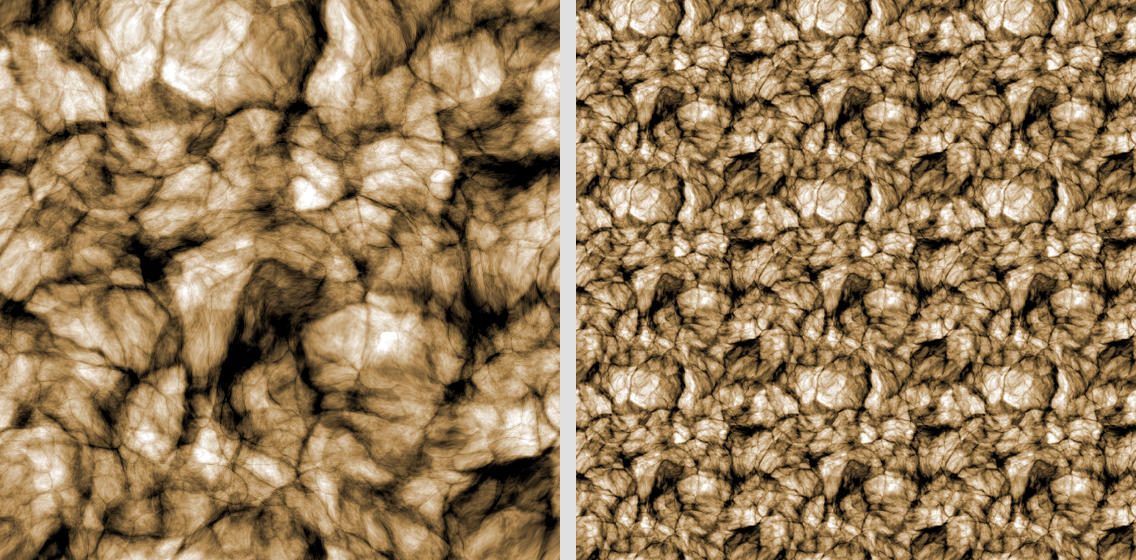
Left, the tile; right, the same tile 3 across and 3 down.
This texture is drawn by a WebGL 2 fragment shader. Its source:

```glsl
#version 300 es
precision highp float;

uniform vec2 u_resolution;
out vec4 fragColor;

const float TAU = 6.2831853;

vec2 hash2(vec2 p) {
    vec2 q = vec2(dot(p, vec2(127.1, 311.7)), dot(p, vec2(269.5, 183.3)));
    return fract(sin(q) * 43758.5453);
}

vec2 randomDirection(vec2 cell) {
    float angle = TAU * hash2(cell).x;
    return vec2(cos(angle), sin(angle));
}

float cornerSlope(vec2 cell, vec2 corner, vec2 f, float period, float seed) {
    return dot(randomDirection(mod(cell + corner, period) + seed), f - corner);
}

// Gradient noise that wraps after a whole number of cells
float noise(vec2 uv, float period, float seed) {
    vec2 p = uv * period;
    vec2 cell = floor(p);
    vec2 f = p - cell;
    vec2 s = f * f * f * (f * (f * 6.0 - 15.0) + 10.0);
    float low = mix(cornerSlope(cell, vec2(0, 0), f, period, seed),
                    cornerSlope(cell, vec2(1, 0), f, period, seed), s.x);
    float high = mix(cornerSlope(cell, vec2(0, 1), f, period, seed),
                     cornerSlope(cell, vec2(1, 1), f, period, seed), s.x);
    return mix(low, high, s.y);
}

vec2 warp(vec2 uv, float period, float seed) {
    return vec2(noise(uv, period, seed), noise(uv, period, seed + 5.3));
}

// Rough mineral grain, from small lumps down to specks
float grain(vec2 uv, float period, float gain, float seed) {
    float sum = 0.0;
    float amplitude = 1.0;
    for (int i = 0; i < 6; i++) {
        sum += amplitude * noise(uv, period, seed + float(i) * 3.7);
        amplitude *= gain;
        period *= 2.0;
    }
    return sum;
}

vec2 cellPoint(vec2 cell, vec2 offset, vec2 f, float period, float seed) {
    return offset + hash2(mod(cell + offset, period) + seed) - f;
}

// Tilted facets with domed middles and soft creases between them
float facets(vec2 uv, float period, float seed, float depth) {
    vec2 p = uv * period;
    vec2 cell = floor(p);
    vec2 f = p - cell;
    vec2 nearest = vec2(8.0);
    vec2 owner = vec2(0.0);
    for (int y = -1; y <= 1; y++) {
        for (int x = -1; x <= 1; x++) {
            vec2 offset = vec2(x, y);
            vec2 r = cellPoint(cell, offset, f, period, seed);
            if (dot(r, r) < dot(nearest, nearest)) {
                nearest = r;
                owner = offset;
            }
        }
    }
    float edge = 8.0;
    for (int y = -2; y <= 2; y++) {
        for (int x = -2; x <= 2; x++) {
            vec2 r = cellPoint(cell, owner + vec2(x, y), f, period, seed);
            vec2 gap = r - nearest;
            if (dot(gap, gap) > 0.0001) {
                edge = min(edge, dot(0.5 * (nearest + r), normalize(gap)));
            }
        }
    }
    vec2 lean = randomDirection(mod(cell + owner, period) + seed + 17.0);
    float tilt = 0.36 * dot(nearest, lean) * smoothstep(0.0, 0.06, edge);
    float dome = 0.15 * smoothstep(0.0, 0.45, edge);
    float crease = mix(0.14, 0.42, depth) * exp(-edge / mix(0.03, 0.15, depth));
    return tilt + dome - crease;
}

// Black through ochre to white
vec3 stoneColor(float tone) {
    vec3 ochre = vec3(0.69, 0.53, 0.31);
    vec3 dark = ochre * min(tone * 2.0, 1.0);
    return mix(dark, vec3(1.0), max(tone * 2.0 - 1.0, 0.0));
}

void main() {
    vec2 uv = gl_FragCoord.xy / u_resolution;

    // Bend the ground so that the facets stretch and their edges fray
    vec2 bent = uv + 0.10 * warp(uv, 3.0, 1.0) + 0.022 * warp(uv, 10.0, 12.0);
    vec2 frayed = bent + 0.006 * warp(uv, 32.0, 23.0);
    float depth = smoothstep(-0.3, 0.4, noise(uv, 5.0, 31.0));

    // Three sizes of broken rock
    float tone = 0.54;
    tone += facets(frayed, 6.0, 41.0, depth);
    tone += 0.6 * facets(frayed, 11.0, 53.0, 1.0 - depth);
    tone += 0.35 * facets(frayed, 23.0, 67.0, depth);

    // Broad shade, fine cracks and grain
    tone += 0.22 * noise(bent, 4.0, 71.0);
    float crackMask = smoothstep(-0.1, 0.3, noise(uv, 6.0, 83.0));
    tone -= 0.2 * crackMask * exp(-abs(noise(frayed, 9.0, 89.0)) / 0.025);
    tone += 0.2 * grain(frayed, 8.0, 0.85, 97.0);

    fragColor = vec4(stoneColor(clamp(tone, 0.0, 1.0)), 1.0);
}
```
